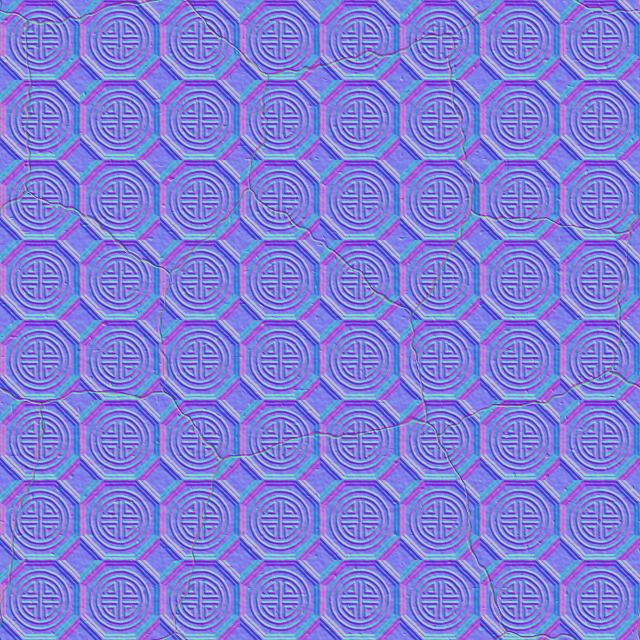
Reproduce this texture map procedurally as a Shadertoy shader.

```glsl
#define REPEATS 8.0
#define LINE_RADIUS 0.024
#define LINE_HEIGHT 0.021
#define FRAME_HEIGHT 0.024
#define CRACK_CELLS 3.0
#define CRACK_WIDTH 0.0026
#define CRACK_DEPTH 0.028
#define GRAIN 0.0045
#define PIT_DEPTH 0.014
#define SAMPLE_STEP 0.001
#define BLUE_LEVEL 0.92

vec2 hash2(vec2 p) {
    vec3 q = fract(p.xyx * vec3(0.1031, 0.1030, 0.0973));
    q += dot(q, q.yzx + 33.33);
    return fract((q.xx + q.yz) * q.zy);
}

float cornerGradient(vec2 cell, vec2 offset, float period) {
    float angle = 6.2832 * hash2(mod(cell, period) + period).x;
    return dot(vec2(cos(angle), sin(angle)), offset);
}

// Gradient noise that wraps after a whole number of cells
float gradientNoise(vec2 uv, float period) {
    vec2 p = uv * period, i = floor(p), f = p - i;
    vec2 u = f * f * f * (f * (f * 6.0 - 15.0) + 10.0);
    vec2 e = vec2(1.0, 0.0);
    float low = mix(cornerGradient(i, f, period),
                    cornerGradient(i + e, f - e, period), u.x);
    float high = mix(cornerGradient(i + e.yx, f - e.yx, period),
                     cornerGradient(i + 1.0, f - 1.0, period), u.x);
    return mix(low, high, u.y);
}

float segment(vec2 p, vec2 a, vec2 b) {
    vec2 ab = b - a;
    return length(p - a - ab * clamp(dot(p - a, ab) / dot(ab, ab), 0.0, 1.0));
}

// Two rings around a mirrored emblem of bars, hooks and arcs
float medallionDistance(vec2 p) {
    float r = length(p);
    float d = min(abs(r - 0.365), abs(r - 0.285));
    vec2 q = abs(p);
    d = min(d, segment(q, vec2(0.0), vec2(0.0, 0.215)));
    d = min(d, segment(q, vec2(0.045, 0.036), vec2(0.217, 0.036)));
    d = min(d, segment(q, vec2(0.070, 0.095), vec2(0.070, 0.208)));
    d = min(d, segment(q, vec2(0.070, 0.095), vec2(0.135, 0.095)));
    float arc = abs(r - 0.22);
    if (q.x < 0.070 || q.y < 0.095)
        arc = min(length(q - vec2(0.070, 0.208)), length(q - vec2(0.198, 0.095)));
    return min(d, arc);
}

// Stepped moulding shared by the octagons and the diamonds between them
float frameHeight(vec2 p) {
    vec2 q = abs(p);
    float octagon = max(max(q.x, q.y), (q.x + q.y) * 0.70711);
    float d = abs(0.5 - octagon);
    float steps = smoothstep(0.006, 0.034, d) + smoothstep(0.046, 0.078, d);
    return -FRAME_HEIGHT * steps;
}

// Distance to a jagged, wrapping network of cell borders
float crackDistance(vec2 uv) {
    vec2 warp = vec2(gradientNoise(uv, 11.0), gradientNoise(uv + 0.37, 11.0)) * 0.022;
    warp += vec2(gradientNoise(uv, 47.0), gradientNoise(uv + 0.37, 47.0)) * 0.008;
    vec2 p = (uv + warp) * CRACK_CELLS, i = floor(p), f = p - i;
    vec2 nearest = vec2(8.0), second = vec2(8.0);
    for (int y = -1; y <= 1; y++)
        for (int x = -1; x <= 1; x++) {
            vec2 cell = vec2(x, y);
            vec2 site = cell + 0.1 + 0.8 * hash2(mod(i + cell, CRACK_CELLS) + 19.0) - f;
            if (dot(site, site) < dot(nearest, nearest)) {
                second = nearest;
                nearest = site;
            } else if (dot(site, site) < dot(second, second)) second = site;
        }
    return dot(0.5 * (nearest + second), normalize(second - nearest)) / CRACK_CELLS;
}

float crackMask(vec2 uv) {
    float strength = 0.75 + 0.5 * gradientNoise(uv, 23.0);
    return strength * (1.0 - smoothstep(0.0, CRACK_WIDTH, crackDistance(uv)));
}

float surfaceHeight(vec2 uv) {
    vec2 p = fract(uv * REPEATS) - 0.5;
    p += 0.006 * vec2(gradientNoise(uv, 61.0), gradientNoise(uv + 0.29, 61.0));
    float line = 1.0 - smoothstep(LINE_RADIUS * 0.15, LINE_RADIUS, medallionDistance(p));
    float height = frameHeight(p) + LINE_HEIGHT * line;

    // Plaster grain, sparse pits and cracks
    height += GRAIN * (gradientNoise(uv, 173.0) + 1.5 * gradientNoise(uv, 83.0));
    height -= PIT_DEPTH * smoothstep(0.38, 0.6, gradientNoise(uv + 0.13, 97.0));
    return height - CRACK_DEPTH * crackMask(uv);
}

void mainImage(out vec4 fragColor, in vec2 fragCoord) {
    vec2 uv = fragCoord / iResolution.xy;
    vec2 e = vec2(SAMPLE_STEP, 0.0);
    vec2 slope = vec2(surfaceHeight(uv + e) - surfaceHeight(uv - e),
                      surfaceHeight(uv + e.yx) - surfaceHeight(uv - e.yx));
    slope /= 2.0 * SAMPLE_STEP * REPEATS;

    // Pack the surface direction into colour, dulled inside cracks
    vec3 normal = normalize(vec3(-slope, 1.0));
    vec3 color = (normal * 0.5 + 0.5) * vec3(1.0, 1.0, BLUE_LEVEL);
    color = mix(color, vec3(0.50, 0.47, 0.58), 0.6 * clamp(crackMask(uv), 0.0, 1.0));
    fragColor = vec4(color, 1.0);
}
```
